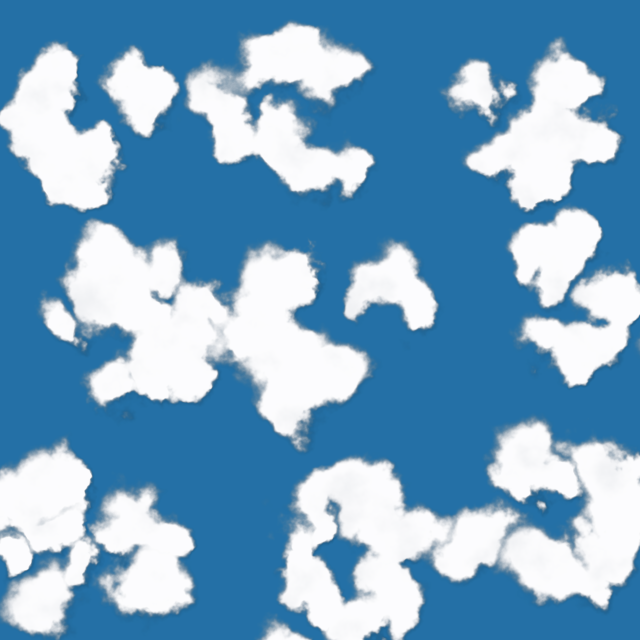
A WebGL 1 fragment shader for this texture:

```glsl
precision highp float;
// Scattered puffy white clouds with wispy edges on a flat blue sky.

uniform vec2 u_resolution;

const vec3 SKY = vec3(0.14, 0.44, 0.65);
const vec3 HAZE = vec3(0.48, 0.53, 0.58);
const vec3 WHITE = vec3(0.99, 0.99, 0.995);
const float CLOUDS_ACROSS = 3.0;
const int PUFFS = 16;
const float TAU = 6.28319;

vec2 hash2(vec2 p) {
  vec3 q = fract(p.xyx * vec3(0.1031, 0.1030, 0.0973));
  q += dot(q, q.yzx + 33.33);
  return fract((q.xx + q.yz) * q.zy);
}

float cornerSlope(vec2 corner, vec2 offset) {
  return dot(hash2(corner) * 2.0 - 1.0, offset);
}

float gradientNoise(vec2 p) {
  vec2 i = floor(p);
  vec2 f = p - i;
  vec2 u = f * f * f * (f * (f * 6.0 - 15.0) + 10.0);
  vec2 e = vec2(1.0, 0.0);
  float low = mix(cornerSlope(i, f), cornerSlope(i + e.xy, f - e.xy), u.x);
  float high = mix(cornerSlope(i + e.yx, f - e.yx), cornerSlope(i + e.xx, f - e.xx), u.x);
  return mix(low, high, u.y);
}

float fbm(vec2 p) {
  float sum = 0.0;
  float amplitude = 0.5;
  for (int i = 0; i < 5; i++) {
    sum += amplitude * gradientNoise(p);
    p = mat2(1.6, 1.2, -1.2, 1.6) * p + 17.3;
    amplitude *= 0.5;
  }
  return sum;
}

// Opacity of one round puff: crisp to the lower right, soft to the upper left.
float puff(vec2 offset, float radius) {
  float d = length(offset);
  float facing = dot(offset, vec2(0.7, -0.7)) / max(d, 0.001);
  return smoothstep(radius, radius * (0.45 + 0.22 * facing), d);
}

// Light passing one cloud (x) and its displaced shadow (y).
vec2 cloudClearness(vec2 p, vec2 seed, vec2 shadowShift) {
  vec2 traits = hash2(seed + 91.0);
  float size = mix(0.82, 1.14, traits.x);
  float angle = traits.y * TAU;
  vec2 axis = vec2(cos(angle), sin(angle));
  vec2 clear = vec2(1.0);
  for (int i = 0; i < PUFFS; i++) {
    vec2 key = seed + float(i) * vec2(7.0, 13.0);
    vec2 place = hash2(key);
    float turn = place.x * TAU;
    vec2 local = sqrt(place.y) * vec2(0.41 * cos(turn), 0.32 * sin(turn));
    vec2 center = size * (local.x * axis + local.y * vec2(-axis.y, axis.x));
    float radius = size * mix(0.10, 0.21, hash2(key + 37.0).x);
    vec2 offset = p - center;
    clear *= 1.0 - vec2(puff(offset, radius), puff(offset - shadowShift, radius));
  }
  return clear;
}

// Combined opacity of all nearby clouds (x) and shadows (y).
vec2 cloudField(vec2 p, vec2 shadowShift) {
  vec2 cell = floor(p);
  vec2 clear = vec2(1.0);
  for (int y = -1; y <= 1; y++) {
    for (int x = -1; x <= 1; x++) {
      vec2 id = cell + vec2(float(x), float(y));
      vec2 seed = id * 5.0 + 140.0;
      vec2 center = id + 0.5 + 0.3 * (hash2(seed + 11.0) - 0.5);
      vec2 offset = p - center;
      if (dot(offset, offset) < 0.6) {
        clear *= cloudClearness(offset, seed, shadowShift);
      }
    }
  }
  return 1.0 - clear;
}

// Curved ramp from sky through greyish haze to white.
vec3 cloudRamp(vec3 sky, float t) {
  return mix(mix(sky, HAZE, t), mix(HAZE, WHITE, t), t);
}

void main() {
  vec2 p = gl_FragCoord.xy / u_resolution.y * CLOUDS_ACROSS;

  // Wrinkle the outlines.
  vec2 warp = vec2(fbm(p * 4.0 + 20.0), fbm(p * 4.0 + 63.0));
  vec2 field = cloudField(p + 0.3 * warp, vec2(0.012, -0.016));

  // Fray the thin parts and leave faint shading in the thick ones.
  float wisps = fbm(p * 9.0 + 110.0);
  float density = field.x + 2.2 * wisps * field.x * (1.0 - field.x);
  density = smoothstep(0.02, 0.97, density);
  density *= 1.0 - 0.05 * smoothstep(0.0, 0.4, warp.x);

  vec3 shadedSky = SKY * (1.0 - 0.18 * field.y);
  gl_FragColor = vec4(cloudRamp(shadedSky, density), 1.0);
}
```
